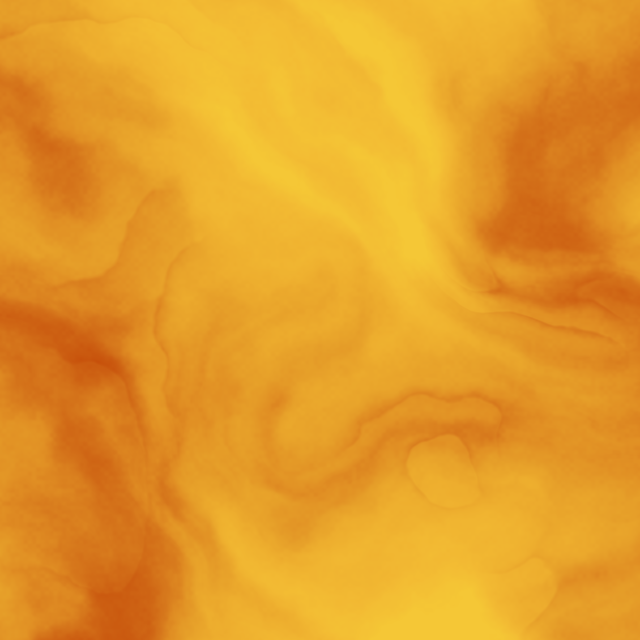
This texture is drawn by a WebGL 1 fragment shader. Its source:

```glsl
precision highp float;
// Soft amber and orange painted clouds with diagonal streaks, creases and fine grain.

uniform vec2 u_resolution;

#define SCALE 2.5      // cloud cells across the canvas
#define SEED vec2(3.7, 8.2)
#define WARP 0.20      // bending of the clouds
#define CLOUD 0.95     // weight of the broad clouds
#define STREAK 0.27    // weight of the brushed streaks
#define EDGE 1.30      // darkening towards the left and right sides
#define FOLD 0.85      // depth of the creases
#define GRAIN 0.27     // strength of the fine mottling
#define BIAS 0.20      // overall brightness shift

const float TAU = 6.2831853;

float hash(vec2 p) {
  return fract(sin(dot(p, vec2(127.1, 311.7))) * 43758.545);
}

float noise(vec2 p) {
  vec2 i = floor(p);
  vec2 f = fract(p);
  f = f * f * f * (f * (f * 6.0 - 15.0) + 10.0);
  float low = mix(hash(i), hash(i + vec2(1.0, 0.0)), f.x);
  float high = mix(hash(i + vec2(0.0, 1.0)), hash(i + vec2(1.0, 1.0)), f.x);
  return mix(low, high, f.y);
}

// Fractal noise with zero mean and roughly unit deviation.
float fbm(vec2 p) {
  float sum = 0.0;
  float amp = 0.5;
  for (int k = 0; k < 6; k++) {
    sum += amp * (noise(p) - 0.5);
    p = mat2(1.6, 1.2, -1.2, 1.6) * p + 11.3;
    amp *= 0.41;
  }
  return sum * 8.5;
}

// Creases: a crisp dark edge on one side, fading softly on the other.
float creases(vec2 p, vec2 bent) {
  float s = fract(noise(bent * 1.6 + 21.0) * 3.0);
  float patches = smoothstep(0.45, 0.75, noise(p * 1.7 + 9.0));
  return patches * smoothstep(0.0, 0.12, s) * pow(1.0 - s, 4.0);
}

float ramp(float a, float b, float x) {
  return clamp((x - a) / (b - a), 0.0, 1.0);
}

// Colour by tone, where tone is in standard deviations from the mean.
vec3 amber(float tone) {
  vec3 c = vec3(0.77, 0.29, 0.03);
  c = mix(c, vec3(0.80, 0.37, 0.07), ramp(-2.80, -1.88, tone));
  c = mix(c, vec3(0.84, 0.47, 0.11), ramp(-1.88, -1.10, tone));
  c = mix(c, vec3(0.88, 0.56, 0.14), ramp(-1.10, -0.54, tone));
  c = mix(c, vec3(0.90, 0.62, 0.16), ramp(-0.54, 0.00, tone));
  c = mix(c, vec3(0.93, 0.68, 0.18), ramp(0.00, 0.71, tone));
  c = mix(c, vec3(0.95, 0.73, 0.20), ramp(0.71, 1.64, tone));
  return mix(c, vec3(0.96, 0.78, 0.21), ramp(1.64, 2.60, tone));
}

void main() {
  vec2 uv = gl_FragCoord.xy / u_resolution;
  vec2 p = uv * SCALE + SEED;

  // Bend the domain so that the clouds curl.
  vec2 warp = vec2(fbm(p + 5.1), fbm(p + 17.3));
  vec2 bent = p + WARP * warp;

  // Streaks run along a diagonal falling to the right.
  vec2 along = normalize(vec2(0.85, -0.5));
  vec2 across = vec2(-along.y, along.x);
  vec2 brushed = vec2(dot(bent, along) * 1.2, dot(bent, across) * 5.0);

  // Ragged dark sides, deepest in the upper part, around a flatter bright middle.
  float sides = -cos(TAU * (uv.x + 0.04 * warp.x));
  sides = min(sides, 0.35 + 0.4 * sides);
  sides *= 0.9 + 0.3 * cos(TAU * (uv.y - 0.8));

  float tone = BIAS + CLOUD * fbm(bent) + STREAK * fbm(brushed) + EDGE * sides;
  tone -= FOLD * creases(p, bent);

  // Fine paper-like mottling.
  float mottle = 0.6 * noise(uv * 150.0) + 0.4 * noise(uv * 70.0 + 31.0) - 0.5;
  tone += GRAIN * mottle;

  gl_FragColor = vec4(amber(tone), 1.0);
}
```
